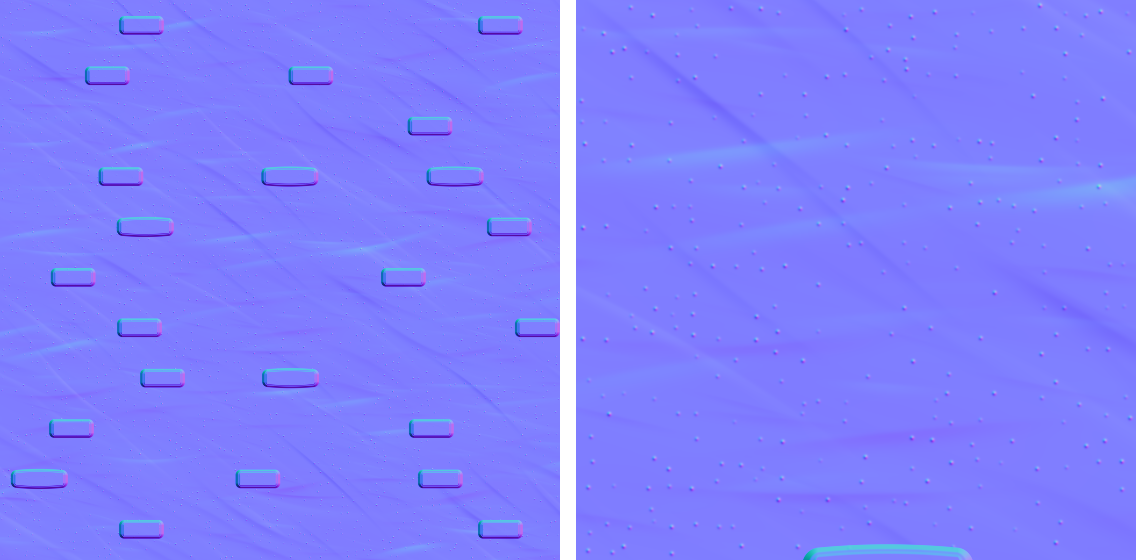
Left: the whole. Right: its middle third, enlarged.
Reproduce this texture map procedurally as a Shadertoy shader.

```glsl
const float ROW_STEP = 0.09;
const float FIRST_ROW = 0.0547;
const float ROW_PERIOD = 10.0;
const float SLOTS = 3.0;
const float CORNER = 0.0095;

vec2 hash2(vec2 p) {
    vec3 q = fract(vec3(p.xyx) * vec3(0.1031, 0.1030, 0.0973));
    q += dot(q, q.yzx + 33.33);
    return fract((q.xx + q.yz) * q.zy);
}

float valueNoise(vec2 p) {
    vec2 i = floor(p), f = fract(p);
    f = f * f * (3.0 - 2.0 * f);
    float low = mix(hash2(i).x, hash2(i + vec2(1, 0)).x, f.x);
    float high = mix(hash2(i + vec2(0, 1)).x, hash2(i + vec2(1, 1)).x, f.x);
    return mix(low, high, f.y);
}

// Coordinates of p along and across a direction
vec2 alongAcross(vec2 p, float angle) {
    float c = cos(angle), s = sin(angle);
    return vec2(c * p.x + s * p.y, c * p.y - s * p.x);
}

// Scattered tapered folds, each tilting the surface across its length
vec2 foldTilt(vec2 p, float angle, vec2 cell, float width, float bias, float seed) {
    vec2 q = alongAcross(p, angle) / cell;
    vec2 id = floor(q), tilt = vec2(0);
    for (int j = -1; j <= 1; j++)
    for (int i = -1; i <= 1; i++) {
        vec2 n = id + vec2(i, j);
        vec2 place = hash2(n + seed);
        vec2 kind = hash2(n + seed + 71.3);
        float turn = (kind.x - 0.5) * 0.3;
        vec2 d = alongAcross((q - n - place) * cell, turn);
        d.y += (kind.y - 0.5) * 2.5 * d.x * d.x;

        // One flank is crisp, the other fades out softly
        float flank = width * mix(0.6, 1.5, kind.x) * (d.y > 0.0 ? 0.6 : 1.5);
        float reach = cell.x * mix(0.25, 0.45, place.y);
        float shape = exp(-d.y * d.y / (flank * flank) - d.x * d.x / (reach * reach));
        float strength = fract(place.x * 17.0 + kind.y * 5.0) * 2.0 - 1.0 + bias;
        float heading = angle + turn;
        tilt += strength * abs(strength) * shape * vec2(-sin(heading), cos(heading));
    }
    return tilt;
}

// Tiny round pits on a jittered grid
vec2 pitTilt(vec2 p, float count, float radius) {
    vec2 id = floor(p * count);
    vec2 place = hash2(id + 9.7), kind = hash2(id + 143.0);
    vec2 d = (p - (id + mix(vec2(0.2), vec2(0.8), place)) / count) / radius;
    return step(kind.x, 0.42) * mix(0.25, 1.0, kind.y) * d * exp(-dot(d, d));
}

// Rounded plate: outward direction in xy, signed distance in z
vec3 plate(vec2 p, vec2 halfSize, float bulge) {
    float along = min(abs(p.x) / halfSize.x, 1.0);
    halfSize.y += bulge * (1.0 - along * along);
    vec2 q = abs(p) - halfSize + CORNER;
    vec2 outer = max(q, 0.0);
    float dist = length(outer) + min(max(q.x, q.y), 0.0) - CORNER;
    return vec3(sign(p) * outer / max(length(outer), 1e-5), dist);
}

// Nearest plate among the random slots of this row
vec3 plateField(vec2 p) {
    float row = floor((p.y - FIRST_ROW) / ROW_STEP + 0.5);
    float y = p.y - FIRST_ROW - row * ROW_STEP;
    float rowId = mod(row, ROW_PERIOD);
    float sure = floor(hash2(vec2(rowId, 57.0)).x * SLOTS);
    vec3 best = vec3(0, 0, 1);
    for (float slot = 0.0; slot < SLOTS; slot++) {
        vec2 place = hash2(vec2(rowId * 3.7 + 2.0, slot * 5.3 + 11.0));
        vec2 kind = hash2(vec2(slot * 7.1 + 31.0, rowId * 2.9 + 4.0));
        if (slot != sure && kind.x > 0.45) continue;
        float x = (slot + mix(0.12, 0.88, place.x)) / SLOTS;
        float wide = step(0.83, kind.y);
        vec2 halfSize = mix(vec2(0.040, 0.0167), vec2(0.051, 0.0150), wide);
        vec3 found = plate(vec2(p.x - x, y), halfSize, 0.003 * wide);
        if (found.z < best.z) best = found;
    }
    return best;
}

void mainImage(out vec4 fragColor, in vec2 fragCoord) {
    vec2 uv = fragCoord / iResolution.y;
    float pixel = 1.0 / iResolution.y;

    // Wrinkled ground: broad swell, shallow folds, diagonal folds, fine creases
    vec2 tilt = vec2(0.0, -0.012);
    tilt.y += 0.06 * (valueNoise(alongAcross(uv, -0.25) * vec2(5, 26)) - 0.5);
    tilt.x += 0.02 * (valueNoise(uv * vec2(7, 15) + 40.0) - 0.5);
    tilt += 0.19 * foldTilt(uv, 0.08, vec2(0.17, 0.042), 0.0040, 0.10, 3.0);
    tilt += 0.15 * foldTilt(uv, -0.62, vec2(0.22, 0.036), 0.0038, -0.15, 29.0);
    tilt += 0.10 * foldTilt(uv, -0.35, vec2(0.25, 0.045), 0.0050, 0.0, 57.0);
    tilt += 0.08 * foldTilt(uv, -0.15, vec2(0.09, 0.024), 0.0024, 0.0, 83.0);
    tilt += 1.05 * pitTilt(uv, 78.0, 0.0011);

    // Plates: steep outer edge, a shallow step, then a fine inner lip
    vec3 field = plateField(uv);
    float inside = 1.0 - smoothstep(-0.6 * pixel, 0.6 * pixel, field.z);
    vec2 facing = abs(field.xy);
    float depth = -field.z / mix(0.0062, 0.0092, facing.x);
    float bevel = 1.0 - 0.6 * smoothstep(0.36, 0.56, depth);
    bevel += 0.25 * smoothstep(0.6, 0.75, depth);
    bevel *= inside * (1.0 - smoothstep(0.82, 1.0, depth));
    vec2 lean = -vec2(0.20 * facing.x + 0.34 * facing.y, 0.16);
    tilt *= 1.0 - 0.85 * inside;
    tilt += bevel * (field.xy * vec2(0.70, 0.74) + lean);

    vec3 normal = vec3(tilt, sqrt(max(1.0 - dot(tilt, tilt), 0.0)));
    fragColor = vec4(normal * 0.5 + 0.5, 1.0);
}
```
